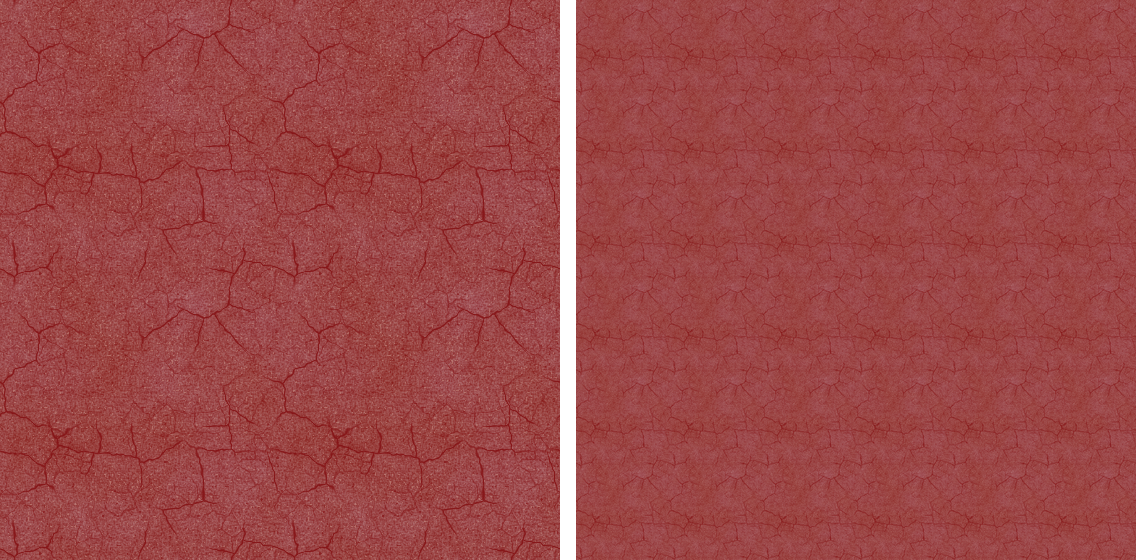
Left: one tile. Right: repeated 3 by 3.
Write a WebGL 2 fragment shader that draws this texture.

```glsl
#version 300 es
precision highp float;

uniform vec2 u_resolution;
out vec4 outColor;

const float REPEATS = 2.0;            // tiles across and down
const vec3 DARK_RED = vec3(0.56, 0.17, 0.17);
const vec3 LIGHT_RED = vec3(0.65, 0.36, 0.36);
const vec3 CRACK_RED = vec3(0.52, 0.07, 0.08);
const vec3 SPECK_PINK = vec3(0.76, 0.52, 0.48);
const vec3 VIOLET_TINT = vec3(0.0, 0.0, 0.04);
const float BASE_TONE = 0.585;
const float MOTTLE = 0.30;            // broad stains
const float BLOTCH = 0.30;            // small blotches
const float GRAIN = 0.66;             // sandy grain
const float MAIN_CELLS = 6.0;         // crack cells per tile
const float FINE_CELLS = 13.0;
const float MAIN_WIDTH = 0.0027;      // half widths, in tiles
const float FINE_WIDTH = 0.0017;
const float TAU = 6.2831853;

vec2 hash2(vec2 cell, float seed) {
  uvec3 v = uvec3(ivec3(vec3(cell, seed))) * 1664525u + 1013904223u;
  v.x += v.y * v.z; v.y += v.z * v.x; v.z += v.x * v.y;
  v ^= v >> 16u;
  v.x += v.y * v.z; v.y += v.z * v.x;
  return vec2(v.xy >> 8u) / exp2(24.0);
}

float cornerSlope(vec2 cell, vec2 corner, vec2 f, vec2 period, float seed) {
  float angle = TAU * hash2(mod(cell + corner, period), seed).x;
  return dot(vec2(cos(angle), sin(angle)), f - corner);
}

// Gradient noise that wraps after one tile
float noise(vec2 t, vec2 period, float seed) {
  vec2 p = t * period, i = floor(p), f = p - i;
  vec2 w = f * f * f * (f * (f * 6.0 - 15.0) + 10.0);
  float low = mix(cornerSlope(i, vec2(0, 0), f, period, seed),
                  cornerSlope(i, vec2(1, 0), f, period, seed), w.x);
  float high = mix(cornerSlope(i, vec2(0, 1), f, period, seed),
                   cornerSlope(i, vec2(1, 1), f, period, seed), w.x);
  return mix(low, high, w.y);
}

float fbm(vec2 t, float period, float seed) {
  float sum = 0.0, amp = 0.7;
  for (int k = 0; k < 4; k++) {
    sum += amp * noise(t, vec2(period), seed + float(k));
    period *= 2.0;
    amp *= 0.6;
  }
  return sum;
}

// Distance to the nearest border of wrapped Voronoi cells, in tiles
float borderDistance(vec2 t, float cells, float seed) {
  vec2 p = t * cells, i = floor(p), f = p - i;
  vec2 nearest = vec2(0.0);
  float best = 9.0;
  for (int y = -1; y <= 1; y++)
    for (int x = -1; x <= 1; x++) {
      vec2 g = vec2(x, y);
      vec2 r = g + hash2(mod(i + g, cells), seed) - f;
      if (dot(r, r) < best) { best = dot(r, r); nearest = r; }
    }
  float border = 9.0;
  for (int y = -2; y <= 2; y++)
    for (int x = -2; x <= 2; x++) {
      vec2 g = vec2(x, y);
      vec2 r = g + hash2(mod(i + g, cells), seed) - f;
      vec2 d = r - nearest;
      if (dot(d, d) > 1e-5) border = min(border, dot(0.5 * (r + nearest), normalize(d)));
    }
  return border / cells;
}

float crackLine(float dist, float width, float pixel) {
  return 1.0 - smoothstep(max(width - pixel, 0.0), width + 0.7 * pixel, dist);
}

void main() {
  vec2 t = gl_FragCoord.xy / u_resolution * REPEATS;
  float pixel = REPEATS / min(u_resolution.x, u_resolution.y);

  // Stained plaster: broad mottling, flat streaks, blotches and grain
  float side = cos(TAU * (t.x - 0.8));
  float mottle = fbm(t, 3.0, 10.0) + 0.16 * side;
  float streak = noise(t, vec2(3, 9), 20.0);
  float blotch = noise(t, vec2(26), 21.0) + 0.8 * noise(t, vec2(59), 22.0);
  float grain = noise(t, vec2(121), 23.0) + noise(t, vec2(173), 24.0);
  float tone = BASE_TONE + MOTTLE * (mottle + 0.4 * streak) + BLOTCH * blotch + GRAIN * grain;
  vec3 color = mix(DARK_RED, LIGHT_RED, clamp(tone, -0.4, 1.5));
  color += VIOLET_TINT * clamp(mottle, -0.3, 0.6);

  // Pale sand specks and dark pits, gathered in loose drifts
  float drift = 0.15 * noise(t, vec2(9), 33.0);
  float speck = smoothstep(0.34, 0.52, noise(t, vec2(113), 30.0) + drift);
  float pit = smoothstep(0.44, 0.56, noise(t, vec2(67), 31.0) + 0.2 * noise(t, vec2(131), 32.0) - drift);
  color = mix(color, SPECK_PINK, 0.65 * speck);
  color = mix(color, CRACK_RED, 0.65 * pit);

  // Jagged, broken cracks
  vec2 bend = vec2(fbm(t, 6.0, 40.0), fbm(t, 6.0, 50.0));
  vec2 jag = vec2(noise(t, vec2(61), 60.0), noise(t, vec2(61), 61.0));
  vec2 warped = t + 0.034 * bend + 0.004 * jag;
  float mainPart = smoothstep(-0.14, 0.12, noise(t, vec2(4), 62.0) + 0.10 * side);
  float finePart = smoothstep(-0.15, 0.20, noise(t, vec2(7), 63.0));
  float wear = 0.9 + 0.8 * noise(t, vec2(31), 64.0);
  float mainDist = borderDistance(warped, MAIN_CELLS, 70.0);
  float fineDist = borderDistance(warped, FINE_CELLS, 71.0);
  float halo = exp(-mainDist / 0.010) * mainPart;
  float mainCrack = crackLine(mainDist, MAIN_WIDTH * wear * (0.5 + 0.5 * mainPart), pixel) * mainPart;
  float fineCrack = crackLine(fineDist, FINE_WIDTH * wear, pixel) * finePart;
  color = mix(color, DARK_RED, 0.2 * halo);
  color = mix(color, CRACK_RED, clamp(max(0.9 * mainCrack, 0.5 * fineCrack), 0.0, 1.0));

  outColor = vec4(color, 1.0);
}
```
